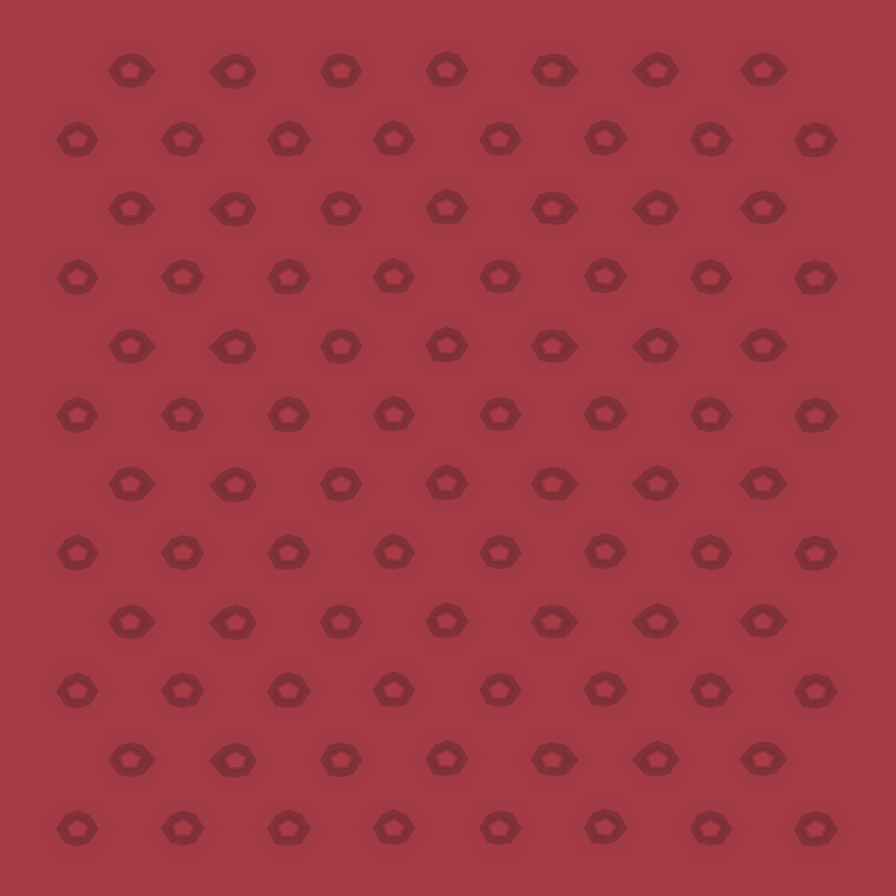
Write a Shadertoy shader that draws this pattern.

```glsl
#define GROUND vec3(0.645, 0.230, 0.271)
#define RING vec3(0.500, 0.188, 0.218)
#define RIM vec3(0.560, 0.200, 0.240)
#define ROWS 12.0
#define LONG_COUNT 8.0
#define FIRST vec2(0.0865, 0.0750)
#define PITCH vec2(0.1177, 0.0769)
#define RING_SIZE vec2(0.0238, 0.0203)
#define HOLE_SIZE 0.0088
#define RIM_WIDTH 0.0027
#define HALO_SIZE 0.0372
#define WOBBLE 0.12

const float TAU = 6.2831853;
const int CORNERS = 8;

// Left and right stretch of each ring: eight for long rows, seven for short
const vec2 STRETCH[15] = vec2[15](
    vec2(0.0, 0.0), vec2(0.05, 0.0), vec2(0.0, 0.05), vec2(0.0, 0.0),
    vec2(-0.05, 0.05), vec2(0.0, 0.08), vec2(-0.05, 0.05), vec2(0.03, 0.06),
    vec2(0.05, 0.22), vec2(0.27, 0.0), vec2(0.0, 0.0), vec2(0.0, 0.04),
    vec2(0.0, 0.27), vec2(0.22, 0.03), vec2(0.12, 0.17));

float hash(vec2 p) {
    return fract(sin(dot(p, vec2(41.3, 289.1))) * 4375.85);
}

float fill(float d) {
    float w = 0.8 / iResolution.y;
    return 1.0 - smoothstep(-w, w, d);
}

// Regular polygon with one edge facing up
float ngon(vec2 p, float sides, float apothem) {
    float a = atan(p.x, p.y), s = TAU / sides;
    return cos(floor(0.5 + a / s) * s - a) * length(p) - apothem;
}

vec2 ringCorner(int k, int kind) {
    float a = TAU * float(k) / float(CORNERS);
    float r = 1.0 + WOBBLE * (hash(vec2(k, kind)) - 0.5);
    if (k == 0) r = 1.0 + STRETCH[kind].y;
    if (k == 4) r = 1.0 + STRETCH[kind].x;
    if (k == 6) r -= 0.06;
    a += 0.15 * sin(2.0 * a);
    return RING_SIZE * r * vec2(cos(a), sin(a));
}

// Signed distance to the irregular ring outline
float ringOutline(vec2 p, int kind) {
    float d = 1e3, side = 1.0;
    vec2 b = ringCorner(CORNERS - 1, kind);
    for (int k = 0; k < CORNERS; k++) {
        vec2 a = ringCorner(k, kind);
        vec2 e = b - a, w = p - a;
        vec2 off = w - e * clamp(dot(w, e) / dot(e, e), 0.0, 1.0);
        d = min(d, dot(off, off));
        bvec3 c = bvec3(p.y >= a.y, p.y < b.y, e.x * w.y > e.y * w.x);
        if (all(c) || all(not(c))) side = -side;
        b = a;
    }
    return side * sqrt(d);
}

void mainImage(out vec4 fragColor, in vec2 fragCoord) {
    vec2 uv = fragCoord / iResolution.xy;

    // Staggered rows, alternating long and short
    float row = clamp(floor((uv.y - FIRST.y) / PITCH.y + 0.5), 0.0, ROWS - 1.0);
    float isShort = mod(row, 2.0);
    float startX = FIRST.x + 0.5 * PITCH.x * isShort;
    float col = clamp(floor((uv.x - startX) / PITCH.x + 0.5),
                      0.0, LONG_COUNT - 1.0 - isShort);
    vec2 p = uv - vec2(startX, FIRST.y) - vec2(col, row) * PITCH;
    int kind = int(col + LONG_COUNT * isShort);

    // Small drift per column
    float drift = hash(vec2(kind, 7.0)) - 0.5;
    p.y -= 0.003 * drift;

    // Faint stepped hexagon halo
    vec3 color = GROUND;
    vec2 h = p * vec2(0.92, 1.0);
    color = mix(color, RING, 0.05 * fill(ngon(h, 6.0, HALO_SIZE)));
    color = mix(color, RING, 0.05 * fill(ngon(h, 6.0, HALO_SIZE * 0.78)));

    // Dark ring, a little deeper toward its middle
    float ring = ringOutline(p, kind);
    color = mix(color, RING * 1.02, fill(ring));
    color = mix(color, RING * 0.97, fill(ring + 0.006));

    // Pentagon hole with a soft rim
    float tilt = 0.3 * drift;
    vec2 q = mat2(cos(tilt), sin(tilt), -sin(tilt), cos(tilt)) * p;
    float hole = ngon(q * vec2(1.0, -1.25), 5.0, HOLE_SIZE);
    color = mix(color, RIM, fill(hole - RIM_WIDTH));
    color = mix(color, GROUND * 1.02, fill(hole));

    fragColor = vec4(color, 1.0);
}
```
